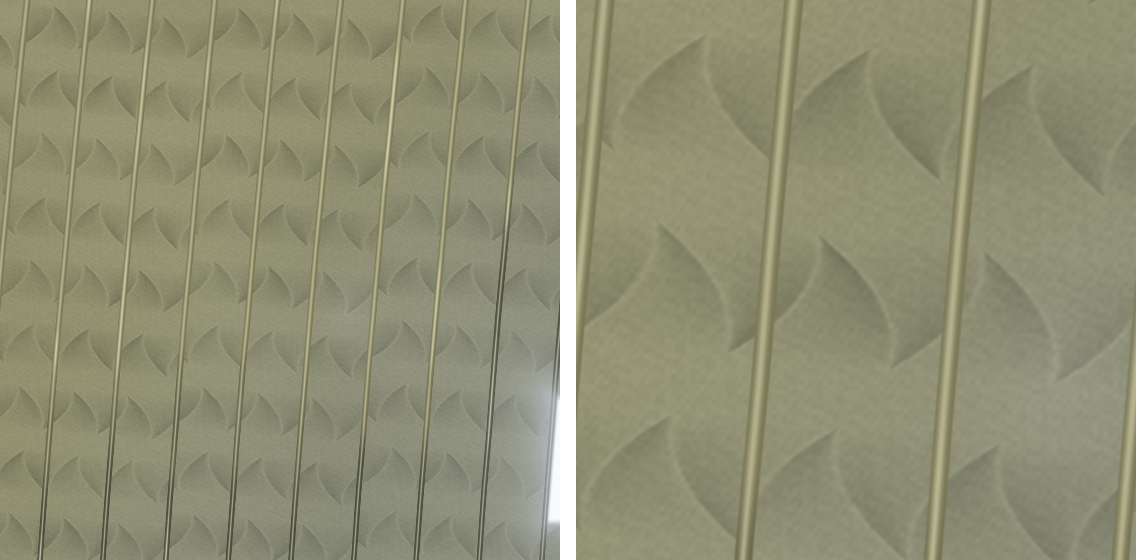
Left, the full canvas; right, a detail of the centre.
This pattern is drawn by a WebGL 2 fragment shader. Its source:

```glsl
#version 300 es
precision highp float;
// Embossed wall panels: rows of curved flame horns, mirrored on every other row,
// cut into strips and crossed by slanting metal trims, with window glare at right.
// Horns are a bent zigzag folded by fract; trims are a repeated 1D profile.
uniform vec2 u_resolution;
out vec4 fragColor;

float hash(vec2 p) {
    return fract(sin(dot(p, vec2(127.1, 311.7))) * 43758.5453);
}

float noise(vec2 p) {
    vec2 i = floor(p), f = fract(p);
    f = f * f * (3.0 - 2.0 * f);
    return mix(mix(hash(i), hash(i + vec2(1, 0)), f.x),
               mix(hash(i + vec2(0, 1)), hash(i + vec2(1, 1)), f.x), f.y);
}

// One horn: x is across its centre, depth runs from the point (0) to the base (1).
// Darkest against the right-hand edge and near the point.
float horn(float x, float depth) {
    float inside = smoothstep(-0.03, 0.07, depth - 2.0 * abs(x));
    float side = clamp(0.5 + x / max(depth, 0.05), 0.0, 1.0);
    return inside * pow(max(1.0 - depth, 0.0), 0.8) * mix(0.3, 1.0, side);
}

// Relief of the panel: x = shadow, y = light rim
vec2 relief(float across, float down, float strip) {
    vec2 shift = vec2(0.0);
    if (strip == 1.0) shift = vec2(0.035, -0.028);
    else if (strip != 0.0) shift = vec2(-0.012, 0.046);

    float rowPos = (down - shift.y - 0.2277) / 0.114;
    float row = floor(rowPos);
    float odd = mod(row, 2.0);
    float h = fract(rowPos) * 1.46;
    float x = (across - shift.x - mix(0.048, 0.071, odd)) / 0.098;
    float strength = 0.8 + 0.4 * hash(vec2(floor(x + 0.5), row + 17.0 * strip));
    x *= 1.0 - 2.0 * odd;

    float band = smoothstep(0.0, 0.03, h) * (1.0 - smoothstep(0.97, 1.0, h));
    x -= 0.72 * h * (1.0 - h) * step(h, 1.0);
    float upX = fract(x + 0.5) - 0.5;
    float downX = fract(x) - 0.5;
    float shadow = horn(upX, h) + horn(downX, 1.0 - h);
    float edge = (h - 2.0 * abs(upX)) / 0.07;
    return band * vec2(shadow * strength, exp(-edge * edge));
}

void main() {
    vec2 uv = gl_FragCoord.xy / u_resolution;
    float d = 1.0 - uv.y;

    // Slanted, slightly bowed panel coordinates
    float across = uv.x - 0.048 + 0.0885 * d + 0.016 * d * (1.0 - d);
    float down = d - 0.093 * uv.x;
    float strip = floor(across / 0.336);

    // Wall tone: khaki above, greyer toward the lower right
    float haze = smoothstep(0.5, 1.7, uv.x + d);
    vec3 color = mix(vec3(0.585, 0.58, 0.44), vec3(0.55, 0.56, 0.485), haze);
    color += 0.025 * (noise(uv * 5.0) - 0.5);

    // Embossed horns
    vec2 emboss = relief(across, down, strip);
    color *= 1.0 - 0.25 * emboss.x * (1.0 - 0.25 * haze);
    color += 0.018 * emboss.y;

    // Fine woven grain
    vec2 weave = vec2(across, down) * 700.0;
    color += 0.008 * sin(weave.x) * sin(weave.y + 0.6 * weave.x);
    color += 0.03 * (noise(uv * 330.0) - 0.5);

    // Metal trims: bright above, dark and glinting below and at the right
    float trimId = floor(across / 0.112 + 0.5);
    float wobble = 0.0012 * (noise(vec2(d * 9.0, trimId * 7.3)) - 0.5);
    float t = (across - trimId * 0.112 + wobble) / mix(0.0062, 0.005, d);
    float dark = smoothstep(0.6, 0.92, d + 0.45 * smoothstep(0.78, 0.95, uv.x)
                 + 0.15 * (noise(vec2(d * 12.0, trimId * 3.7)) - 0.5));
    float core = exp(-pow((t + 0.1) / 0.5, 2.0));
    vec3 bright = mix(vec3(0.47, 0.46, 0.33), vec3(0.70, 0.69, 0.54), core);
    float glint = exp(-pow((t + 0.05) / 0.3, 2.0));
    vec3 shaded = mix(vec3(0.30, 0.30, 0.23), vec3(0.62, 0.63, 0.55), glint);
    vec3 trim = mix(bright, shaded, dark);
    trim += 0.12 * core * smoothstep(0.65, 0.95, noise(vec2(d * 8.0, trimId * 5.1)));
    color = mix(color, trim, 1.0 - smoothstep(0.8, 1.15, abs(t)));

    // Soft reflection near the middle, and glow around the window
    vec2 spot = (uv - vec2(0.625, 0.45)) / vec2(0.05, 0.06);
    color += vec3(0.025, 0.025, 0.04) * exp(-dot(spot, spot));
    vec2 fromWindow = vec2(max(0.985 - uv.x, 0.0), max(abs(d - 0.82) - 0.11, 0.0));
    float glow = exp(-length(fromWindow) / 0.05);
    color = mix(color, vec3(0.78, 0.82, 0.88), 0.65 * glow);

    // Bright window sliver with a slanted left side
    float left = 0.996 - 0.08 * (d - 0.71);
    float window = smoothstep(left - 0.004, left + 0.004, uv.x)
                 * smoothstep(0.70, 0.72, d) * (1.0 - smoothstep(0.925, 0.94, d));
    color = mix(color, vec3(0.97, 0.98, 1.0), window);

    fragColor = vec4(clamp(color, 0.0, 1.0), 1.0);
}
```
